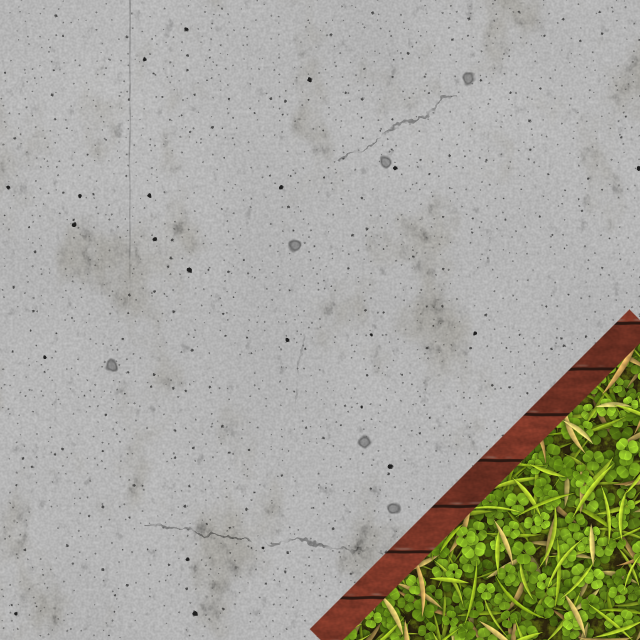
This texture is drawn by a WebGL 2 fragment shader. Its source:

```glsl
#version 300 es
precision highp float;
// Weathered concrete with stains, pits and cracks; the lower right corner is cut
// off by a diagonal strip of brick and a lawn. Concrete is layered gradient noise,
// the lawn is painted back to front as hashed grids of clover and bent blades.

uniform vec2 u_resolution;
out vec4 fragColor;

vec3 hash3(vec2 p) {
    vec3 h = fract(p.xyx * vec3(.1031, .1030, .0973));
    h += dot(h, h.yxz + 33.33);
    return fract((h.xxy + h.yzz) * h.zyx);
}

float corner(vec2 cell, vec2 offset) {
    float a = 6.2832 * hash3(cell + 57.0).x;
    return dot(vec2(cos(a), sin(a)), offset);
}

float gradientNoise(vec2 p) {
    vec2 i = floor(p), f = fract(p), e = vec2(1, 0);
    vec2 u = f * f * f * (f * (f * 6.0 - 15.0) + 10.0);
    return mix(mix(corner(i, f), corner(i + e, f - e), u.x),
               mix(corner(i + e.yx, f - e.yx), corner(i + 1.0, f - 1.0), u.x), u.y);
}

float fbm(vec2 p) {
    float sum = 0.0, amp = 1.0;
    for (int i = 0; i < 4; i++) {
        sum += amp * gradientNoise(p);
        p = mat2(1.6, 1.2, -1.2, 1.6) * p + 11.3;
        amp *= .6;
    }
    return sum;
}

float fill(float d) {
    float px = .8 / u_resolution.y;
    return 1.0 - smoothstep(-px, px, d);
}

mat2 turn(float a) { return mat2(cos(a), sin(a), -sin(a), cos(a)); }

// Scattered round holes: coverage of one hole per cell, mostly tiny
float pits(vec2 p, float cell, float radius, float share) {
    float cover = 0.0;
    vec2 id = floor(p / cell);
    vec3 h = hash3(id + cell * 900.0);
    vec2 q = p - (id + .15 + .7 * h.xy) * cell;
    float r = radius * mix(.45, 1.0, fract(h.z * 91.0));
    r *= 1.0 + .6 * gradientNoise(p * .9 / radius);
    return h.z < share ? fill(length(q) - r) : cover;
}

// Thin wandering crack between two ends
float crack(vec2 p, vec2 a, vec2 b) {
    p += .014 * vec2(fbm(p * 22.0), fbm(p * 22.0 + 40.0));
    float t = clamp(dot(p - a, b - a) / dot(b - a, b - a), 0.0, 1.0);
    float d = length(p - mix(a, b, t));
    float fade = smoothstep(-.5, .3, gradientNoise(p * 35.0));
    return fade * (1.0 - smoothstep(.0006, .0028, d));
}

vec3 concrete(vec2 p) {
    float stain = smoothstep(.05, .75, fbm(p * vec2(6.5, 4.5) + 3.0));
    float mottle = fbm(p * vec2(40, 32));
    float grain = gradientNoise(p * 260.0) + .7 * gradientNoise(p * 135.0);
    float tone = .712 + .055 * grain + .025 * fbm(p * 3.0 + 9.0);
    tone -= stain * (.06 + .10 * smoothstep(-.1, .7, mottle));
    tone -= .10 * smoothstep(.35, .95, mottle);
    tone -= .13 * smoothstep(.38, .7, gradientNoise(p * 110.0 + 5.0)) * (.5 + stain);

    // Form seam and cracks
    float seam = 1.0 - smoothstep(.0005, .002, abs(p.x - .203 - .002 * gradientNoise(p.yy * 14.0)));
    tone -= .16 * seam * smoothstep(.5, .65, p.y) * (.7 + gradientNoise(p * 40.0));
    tone -= .22 * crack(p, vec2(.535, .752), vec2(.71, .85));
    tone -= .24 * crack(p, vec2(.23, .178), vec2(.60, .134));
    tone -= .14 * crack(p, vec2(.47, .50), vec2(.465, .36));

    // Round plugs with a dark rim, then small and large pits
    vec2 id = floor(p / .13);
    vec3 h = hash3(id + 21.0);
    float r = length(p - (id + .2 + .6 * h.xy) * .13) + .004 * gradientNoise(p * 90.0);
    float plug = step(h.z, .2) * (1.0 - smoothstep(.007, .012, r));
    tone -= plug * (.16 + .13 * smoothstep(.004, .008, r));
    tone = mix(tone, .34, .75 * pits(p, .012, .0014, .30));
    tone = mix(tone, .22, .85 * pits(p, .031, .0022, .28));
    tone = mix(tone, .12, pits(p, .085, .0040, .22));
    return tone * mix(vec3(1.0), vec3(1.01, 1.0, .97), stain);
}

vec3 brick(vec2 p) {
    float row = (p.y - .066 + .0015 * gradientNoise(p * 30.0)) / .0715;
    float y = (fract(row + .5) - .5) * .0715;
    vec3 c = vec3(.45, .20, .145) * (.88 + .28 * hash3(vec2(floor(row), 4)).x);
    c *= 1.0 + .18 * fbm(p * vec2(25, 60)) + .10 * gradientNoise(p * 190.0);
    float dust = exp(-pow((y - .005) / .002, 2.0)) * smoothstep(-.1, .5, gradientNoise(p * 45.0));
    c = mix(c, vec3(.55, .43, .38), .6 * dust);
    return mix(c, vec3(.14, .08, .06), .9 * (1.0 - smoothstep(.001, .0035, abs(y))));
}

vec3 lawn(vec2 p) {
    vec3 col = mix(vec3(.18, .15, .06), vec3(.36, .40, .08), smoothstep(-.4, .4, fbm(p * 45.0)));
    for (int layer = 0; layer < 8; layer++) {
        bool clover = layer % 2 == 0;
        float cell = clover ? .046 : .06, depth = float(layer) / 7.0;
        vec2 g = p + float(layer) * vec2(.317, .173);
        for (int k = 0; k < 9; k++) {
            vec2 id = floor(g / cell) + vec2(k % 3, k / 3) - 1.0;
            vec3 h = hash3(id + float(layer) * 31.0), v = hash3(id + 77.0 + float(layer) * 13.0);
            vec2 q = turn(6.2832 * h.z) * (g - (id + h.xy) * cell);
            float d, light;
            vec3 tint;
            if (clover) {
                // Three notched leaflets folded into one sector
                float a = mod(atan(q.y, q.x), 2.0944) - 1.0472;
                vec2 leaf = length(q) * vec2(cos(a), sin(a)) / mix(.65, 1.0, v.x);
                d = length(vec2(leaf.x - .011, abs(leaf.y) - .003)) - .0082;
                light = .82 + 14.0 * leaf.x + .16 * exp(-abs(leaf.y) / .001);
                tint = mix(vec3(.36, .50, .08), vec3(.58, .76, .17), v.y);
            } else {
                // Tapered blade bent along its length
                float span = mix(.028, .055, v.x), t = q.x / span;
                float w = mix(.0018, .0045, v.z) * (1.0 - t * t);
                q.y += (v.y - .5) * 9.0 * q.x * q.x;
                d = max(abs(q.y) - w, abs(q.x) - span);
                light = .98 + .22 * clamp(q.y / max(w, .0005), -1.0, 1.0);
                tint = mix(vec3(.52, .64, .10), vec3(.70, .80, .20), v.y);
                if (v.z > .72) tint = mix(vec3(.80, .76, .42), vec3(.74, .58, .32), v.x);
            }
            col *= 1.0 - .28 * exp(-max(d, 0.0) / .0025);
            col = mix(col, tint * light * mix(.72, 1.1, depth), fill(d));
        }
    }
    return col * (1.0 + .15 * gradientNoise(p * 150.0));
}

void main() {
    vec2 p = gl_FragCoord.xy / u_resolution;
    float across = (p.x - p.y) * .7071, along = (p.x + p.y) * .7071;
    float inset = max(.3302 - across, abs(along - .7074) - .3532);
    vec3 col = concrete(p);
    if (inset < .01) {
        vec3 corner = across > .37 ? lawn(p) : brick(p);
        corner = mix(brick(p), corner, fill(.379 - across));
        col = mix(col, corner, fill(inset));
    }
    fragColor = vec4(clamp(col, 0.0, 1.0), 1.0);
}
```
